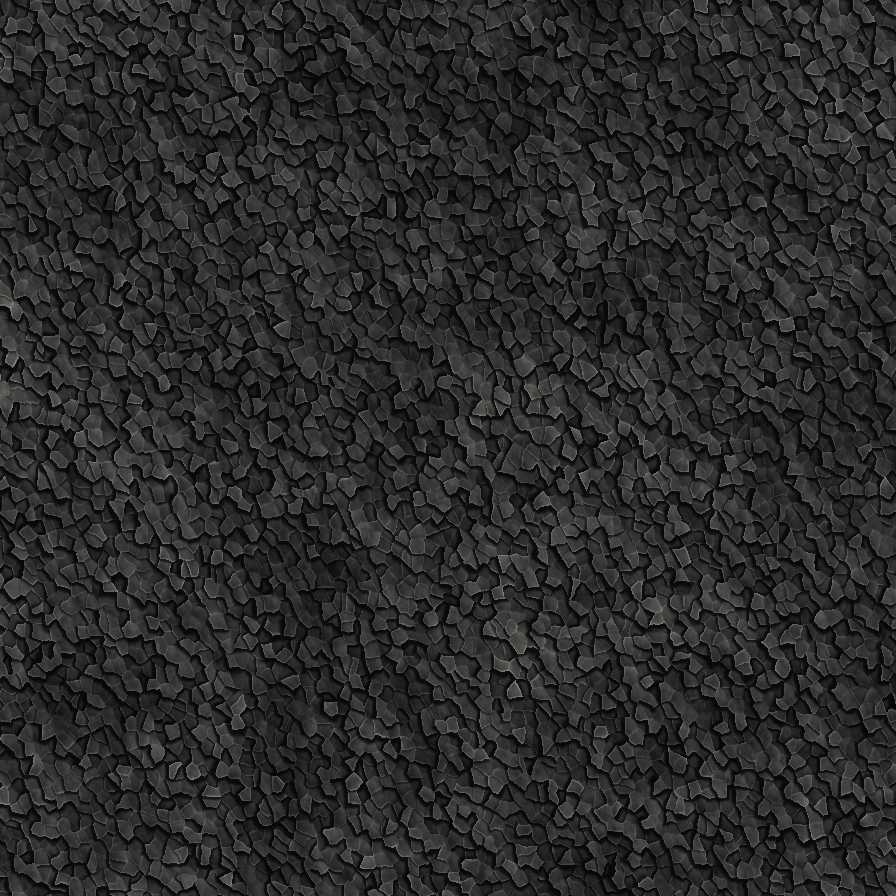
Write a WebGL 2 fragment shader that draws this texture.

```glsl
#version 300 es
precision highp float;

uniform vec2 u_resolution;
out vec4 fragColor;

// Layout
const vec2 GRAIN_AXIS = vec2(-0.4, 0.9165);   // long direction of the flakes
const vec2 CELL_COUNT = vec2(77.0, 63.0);     // flakes across and along the axis
const float JITTER = 0.88;
const float WARP = 0.32;
const vec2 LIGHT = vec2(0.93, 0.36);          // in flake space

// Tones
const float BASE_TONE = 0.188;
const float FLAKE_CONTRAST = 0.105;
const float TILT_CONTRAST = 0.13;
const float PATCH_CONTRAST = 0.12;
const float STREAK_CONTRAST = 0.09;
const float GRIT_CONTRAST = 0.10;
const float RIM_TONE = 0.15;
const float RIM_WIDTH = 0.035;
const float SHADOW_DEPTH = 0.78;
const float SHADOW_REACH = 0.42;
const vec3 WARM_TINT = vec3(1.01, 1.0, 0.96);

float hash(vec2 p) {
    vec3 q = fract(p.xyx * 0.1031);
    q += dot(q, q.yzx + 33.33);
    return fract((q.x + q.y) * q.z);
}

vec2 hash2(vec2 p) {
    vec3 q = fract(p.xyx * vec3(0.1031, 0.1030, 0.0973));
    q += dot(q, q.yzx + 33.33);
    return fract((q.xx + q.yz) * q.zy);
}

float noise(vec2 p) {
    vec2 i = floor(p), f = fract(p);
    f = f * f * (3.0 - 2.0 * f);
    return mix(mix(hash(i), hash(i + vec2(1, 0)), f.x),
               mix(hash(i + vec2(0, 1)), hash(i + vec2(1, 1)), f.x), f.y);
}

float fbm(vec2 p) {
    float sum = 0.0, weight = 0.5;
    for (int octave = 0; octave < 3; octave++) {
        sum += weight * noise(p);
        p = p * 2.03 + 17.3;
        weight *= 0.5;
    }
    return sum / 0.875;
}

vec2 cellPoint(vec2 cell) {
    return cell + 0.5 + JITTER * (hash2(cell) - 0.5);
}

float cellHeight(vec2 cell) {
    return hash(cell + 71.7);
}

// Tone of one overlapping flake: facet, shadows from neighbours and lit rim
float flakeTone(vec2 p, float pixel) {
    vec2 home = floor(p), owner = home, toOwner = vec2(0.0);
    float nearest = 8.0;
    for (int y = -1; y <= 1; y++)
    for (int x = -1; x <= 1; x++) {
        vec2 cell = home + vec2(x, y);
        vec2 r = cellPoint(cell) - p;
        float d = dot(r, r);
        if (d < nearest) { nearest = d; owner = cell; toOwner = r; }
    }

    float height = cellHeight(owner);
    float shadow = 0.0, rim = 0.0;
    for (int y = -2; y <= 2; y++)
    for (int x = -2; x <= 2; x++) {
        if (x == 0 && y == 0) continue;
        vec2 cell = owner + vec2(x, y);
        vec2 r = cellPoint(cell) - p;
        vec2 normal = normalize(r - toOwner);
        float edge = dot(0.5 * (r + toOwner), normal);
        float rise = cellHeight(cell) - height + 0.55 * dot(normal, LIGHT);
        float reach = SHADOW_REACH * clamp(rise, 0.0, 1.0) + 0.02;
        float shade = 1.0 - smoothstep(0.4 * reach, reach + pixel, edge);
        shadow = max(shadow, shade * smoothstep(0.1, 0.6, rise));
        float outline = 1.0 - smoothstep(RIM_WIDTH, RIM_WIDTH + 1.3 * pixel, edge);
        rim = max(rim, outline * (1.0 - smoothstep(-0.35, 0.25, rise)));
    }

    vec2 tilt = hash2(owner + 19.1) - 0.5;
    float tone = BASE_TONE + FLAKE_CONTRAST * (height - 0.5);
    tone -= TILT_CONTRAST * dot(toOwner, tilt + 0.3 * LIGHT);
    tone += RIM_TONE * rim * (0.35 + 0.65 * hash(owner + 5.3));
    return tone * (1.0 - SHADOW_DEPTH * shadow);
}

void main() {
    vec2 uv = gl_FragCoord.xy / u_resolution.y;
    vec2 across = vec2(GRAIN_AXIS.y, -GRAIN_AXIS.x);
    vec2 flow = vec2(dot(uv, across), dot(uv, GRAIN_AXIS)) + 2.0;

    // Ragged flake outlines
    vec2 p = flow * CELL_COUNT;
    p += WARP * (vec2(noise(p * 1.7), noise(p * 1.7 + 43.0)) - 0.5);
    float tone = flakeTone(p, CELL_COUNT.x / u_resolution.y);

    // Broad patches, slanted streaks and fine grit scale the tone
    float patches = fbm(uv * 9.0 + 3.0) - 0.5;
    float streaks = fbm(flow * vec2(58.0, 15.0)) - 0.5;
    float grit = fbm(flow * vec2(240.0, 150.0)) - 0.5;
    float variation = PATCH_CONTRAST * patches + STREAK_CONTRAST * streaks
                    + GRIT_CONTRAST * grit;
    tone = max(tone * (1.0 + variation / BASE_TONE), 0.03);

    vec3 color = tone * mix(vec3(1.0), WARM_TINT, smoothstep(0.2, 0.34, tone));
    fragColor = vec4(color, 1.0);
}
```
